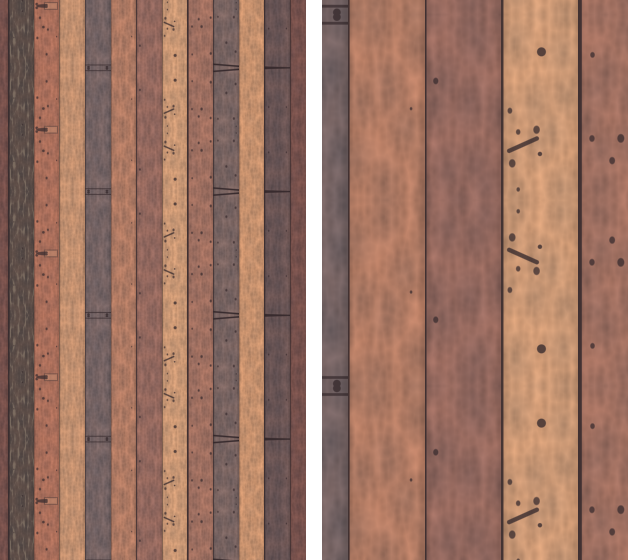
Left, the full canvas; right, a detail of the centre.
Reproduce this texture procedurally as a WebGL 1 fragment shader.

```glsl
precision highp float;
// Weathered floor of upright planks: twelve stained boards per cycle, about one cycle across,
// and four and a half mirrored tiles down. Grain is cellular noise plus layered sines;
// nails are scattered on a jittered grid, and seams and scratches are distance functions.
uniform vec2 u_resolution;

float hash(vec2 p) {
  return fract(sin(dot(p, vec2(127.1, 311.7))) * 43758.5);
}

// Distance to the nearest jittered cell point
float cells(vec2 p) {
  vec2 base = floor(p);
  float nearest = 2.0;
  for (int j = -1; j <= 1; j++) {
    for (int i = -1; i <= 1; i++) {
      vec2 c = base + vec2(float(i), float(j));
      vec2 point = c + vec2(hash(c), hash(c + 41.3));
      nearest = min(nearest, length(p - point));
    }
  }
  return nearest;
}

float segment(vec2 p, vec2 a, vec2 b) {
  vec2 ab = b - a;
  return length(p - a - ab * clamp(dot(p - a, ab) / dot(ab, ab), 0.0, 1.0));
}

// Soft coverage of a stroke of radius r at distance d
float ink(float d, float r, float soft) {
  return 1.0 - smoothstep(r - soft, r + soft, d);
}

bool isBoard(float id, float n) {
  return abs(id - n) < 0.5;
}

vec3 stain(float id) {
  if (id < 0.5) return vec3(0.38, 0.32, 0.30);
  if (id < 1.5) return vec3(0.68, 0.44, 0.36);
  if (id < 2.5) return vec3(0.77, 0.57, 0.44);
  if (id < 3.5) return vec3(0.46, 0.39, 0.39);
  if (id < 4.5) return vec3(0.69, 0.48, 0.39);
  if (id < 5.5) return vec3(0.58, 0.41, 0.37);
  if (id < 6.5) return vec3(0.80, 0.60, 0.46);
  if (id < 7.5) return vec3(0.63, 0.44, 0.38);
  if (id < 8.5) return vec3(0.47, 0.39, 0.38);
  if (id < 9.5) return vec3(0.78, 0.57, 0.43);
  if (id < 10.5) return vec3(0.41, 0.33, 0.33);
  return vec3(0.47, 0.32, 0.30);
}

void main() {
  vec2 uv = gl_FragCoord.xy / u_resolution;
  float soft = 0.8 * 11.934 / u_resolution.x;
  vec3 dark = vec3(0.22, 0.17, 0.18);

  // Board coordinates: one unit is a board width, y folds between tile centre and seam
  float across = uv.x * 11.934 - 0.311;
  float id = mod(floor(across), 12.0);
  float fold = abs(fract((1.0 - uv.y) * 4.525 + 0.452) - 0.5);
  vec2 w = vec2(fract(across), fold * 4.8);
  vec2 g = w + vec2(id * 7.0, id * 3.7);

  // Blotches, fibres and wavy grain
  float blotch = cells(g * vec2(2.3, 1.6)) - 0.45;
  float fibre = cells(g * vec2(10.0, 2.2)) - 0.45;
  float speck = cells(g * 8.0) - 0.45;
  float wave = sin(g.x * 24.0 + 2.0 * sin(g.y * 1.9 + id) + sin(g.y * 5.3))
             + 0.6 * sin(g.x * 41.0 + 1.6 * sin(g.y * 3.1));
  vec3 color = stain(id);
  color *= 1.0 + 0.16 * blotch + 0.13 * fibre + 0.09 * speck + 0.018 * wave;
  color += vec3(0.03, 0.0, -0.02) * blotch;

  // Pale worn fibres on the oldest board
  if (isBoard(id, 0.0)) {
    float worn = smoothstep(0.02, 0.4, fibre + 0.1 * wave);
    color = mix(color * 0.93, vec3(0.53, 0.47, 0.41), 0.65 * worn);
  }

  // Scattered nails and pits, denser on some boards
  float density = 0.04;
  if (isBoard(id, 1.0) || isBoard(id, 4.0)) density = 0.14;
  if (isBoard(id, 6.0) || isBoard(id, 8.0)) density = 0.23;
  if (isBoard(id, 7.0)) density = 0.3;
  vec2 spot = floor(w * 3.0) + id * 17.0;
  vec2 jitter = 0.25 + 0.5 * vec2(hash(spot + 3.1), hash(spot + 8.6));
  float nail = length((fract(w * 3.0) - jitter) * vec2(1.0, 0.8)) / 3.0;
  float present = step(hash(spot + 5.2), density);
  color = mix(color, dark, 0.75 * present * ink(nail, 0.015 + 0.03 * hash(spot), soft));

  // Mended patch with knots
  if (isBoard(id, 1.0)) {
    vec2 box = abs(w - vec2(0.68, 0.0)) - vec2(0.25, 0.13);
    float patchEdge = max(box.x, box.y);
    color = mix(color, vec3(0.76, 0.54, 0.43), 0.6 * ink(patchEdge, 0.0, soft));
    color = mix(color, dark, 0.45 * ink(abs(patchEdge), 0.02, soft));
    float knot = min(length(w - vec2(0.12, 0.07)), length(w - vec2(0.38, 0.82)));
    knot = min(knot, segment(w, vec2(0.15, 0.0), vec2(0.5, 0.03)));
    color = mix(color, dark, 0.75 * ink(knot, 0.05, soft));
  }

  // Slanted scratches and a knot on the palest board
  if (isBoard(id, 6.0)) {
    float mark = segment(w, vec2(0.1, 0.64), vec2(0.46, 0.8));
    mark = min(mark, length(w - vec2(0.52, 1.92)) - 0.03);
    mark = min(mark, length(w - vec2(0.5, 0.6)));
    color = mix(color, dark, 0.8 * ink(mark, 0.028, soft));
  }

  // Butt joints on the grey boards
  float s = 2.4 - w.y;
  float joint = 0.0;
  if (isBoard(id, 3.0)) {
    joint = 0.75 * ink(abs(s - 0.11), 0.018, soft);
    joint = max(joint, 0.8 * ink(length(vec2(abs(w.x - 0.5) - 0.36, s - 0.03)), 0.05, soft));
  }
  if (isBoard(id, 8.0)) joint = ink(abs(s - 0.14 + 0.08 * w.x), 0.03, soft);
  if (isBoard(id, 10.0)) joint = ink(s, 0.055 - 0.03 * w.x, soft);
  color = mix(color, dark, joint);

  // Long gaps between boards, with shaded shoulders
  float left = 0.026;
  if (isBoard(id, 0.0)) left = 0.065;
  if (isBoard(id, 7.0)) left = 0.045;
  float faint = isBoard(id, 2.0) || isBoard(id, 9.0) ? 0.5 : 0.9;
  float edge = min(w.x, 1.0 - w.x);
  color *= 1.0 - 0.12 * ink(edge, 0.05, 0.06);
  color = mix(color, dark, faint * ink(w.x, left, soft));
  gl_FragColor = vec4(color, 1.0);
}
```
